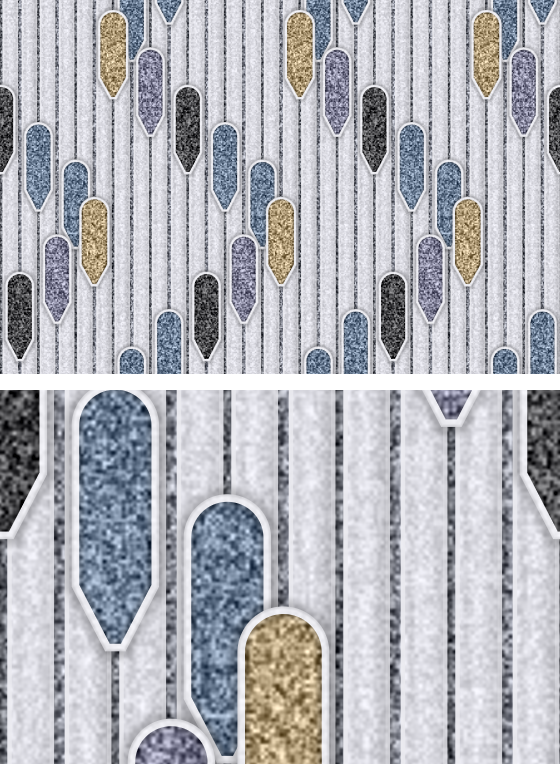
Top, the full canvas; bottom, a detail of the centre.
Give the GLSL for this pattern, as a Shadertoy shader.

```glsl
#define REPEATS vec2(3.0, 2.0)   // tile is 1 wide and 2 high
#define COLUMNS 10.0             // grooves per tile
#define SHIFT 0.006              // sideways offset of grooves and tiles
#define RADIUS 0.0645
#define LENGTH 0.453
#define TAPER 0.105
#define TIP 0.010
#define RIM 0.0135
#define START 0.066              // top of the first capsule
#define STEP 0.2                 // drop between capsules of one diagonal
#define GRAIN 0.85
#define PANEL vec3(0.885, 0.885, 0.915)

float hash(vec2 c) {
    vec3 h = fract(c.xyx * vec3(0.1031, 0.1030, 0.0973));
    h += dot(h, h.yzx + 33.33);
    return fract((h.x + h.y) * h.z);
}

// Value noise that wraps over one tile
float wrappedNoise(vec2 p, float cells) {
    vec2 period = vec2(cells, 2.0 * cells);
    vec2 c = floor(p * cells), f = fract(p * cells);
    f = f * f * (3.0 - 2.0 * f);
    vec2 lo = mod(c, period), hi = mod(c + 1.0, period);
    return mix(mix(hash(lo), hash(vec2(hi.x, lo.y)), f.x),
               mix(hash(vec2(lo.x, hi.y)), hash(hi), f.x), f.y);
}

// Round top, straight sides, pointed foot; q starts at the top centre, y down
float capsule(vec2 q, float r) {
    q.x = abs(q.x);
    float arc = length(vec2(q.x, min(q.y - r, 0.0))) - r;
    vec2 slope = normalize(vec2(TAPER, r - TIP));
    float foot = dot(q - vec2(TIP, LENGTH), slope);
    return max(max(arc, foot), q.y - LENGTH);
}

float cover(float d, float px) {
    return clamp(0.5 - d / px, 0.0, 1.0);
}

vec3 fillColour(int k) {
    if (k == 0) return vec3(0.69, 0.61, 0.47);
    if (k == 1) return vec3(0.51, 0.51, 0.60);
    if (k == 2) return vec3(0.29, 0.29, 0.30);
    return vec3(0.43, 0.50, 0.59);
}

// Upright panels parted by speckled grooves
vec3 panels(float x, float grain, float px) {
    float s = (x - SHIFT) * COLUMNS;
    float column = mod(floor(s + 0.5), COLUMNS);
    float panel = mod(floor(s), COLUMNS);
    float across = fract(s);
    float d = (fract(s + 0.5) - 0.5) / COLUMNS;
    float odd = mod(column, 2.0);

    // Soft fold of varying depth towards the right of each panel
    float depth = mix(0.08, 0.20, hash(vec2(panel, 7.0)));
    float fold = smoothstep(0.45, 0.95, across);
    float dip = exp(-pow((across - 0.28) / 0.09, 2.0));
    vec3 col = PANEL * (1.0 - depth * fold - 0.06 * dip) + 0.22 * grain;

    // Bright lips, then the groove
    float halfWidth = mix(0.0070, 0.0095, odd);
    float lip = cover(abs(d) - halfWidth - 0.008, px);
    col = mix(col, vec3(0.92, 0.92, 0.94), lip * (d > 0.0 ? 0.8 : 0.35));
    vec3 groove = mix(vec3(0.40, 0.41, 0.44), vec3(0.50, 0.51, 0.55), odd);
    groove *= 0.85 + 0.3 * smoothstep(-halfWidth, halfWidth, d);
    return mix(col, groove + GRAIN * grain, cover(abs(d) - halfWidth, px));
}

void mainImage(out vec4 fragColor, in vec2 fragCoord) {
    vec2 uv = fragCoord / iResolution.xy;
    vec2 p = vec2(uv.x, 1.0 - uv.y) * REPEATS;
    float px = REPEATS.y / iResolution.y;
    float grain = 0.5 * (wrappedNoise(p, 113.0) + wrappedNoise(p + 0.37, 149.0)) - 0.5;

    vec3 col = panels(p.x, grain, px);

    // Two mirrored diagonals of five, the last of each lying lowest
    for (int k = 4; k >= 0; k--) {
        for (int side = 0; side < 2; side++) {
            float n = float(k);
            float column = side == 0 ? 6.0 + 2.0 * n : 5.0 - 2.0 * n;
            vec2 top = vec2(column / COLUMNS + SHIFT, START + STEP * n + float(side));
            vec2 q = p - top;
            q.x -= floor(q.x + 0.5);
            q.y = mod(q.y + 0.5, 2.0) - 0.5;
            float d = capsule(q, k == 0 ? RADIUS + 0.004 : RADIUS);

            // Shadow around, pale rim, speckled centre
            float shade = 1.0 - smoothstep(RIM, RIM + 0.024, d);
            col *= 1.0 - 0.20 * shade;
            vec3 rim = vec3(0.93, 0.93, 0.95) - 0.10 * smoothstep(0.5, 1.0, d / RIM);
            col = mix(col, rim + 0.1 * grain, cover(d - RIM, px));
            float inner = 1.0 - smoothstep(-0.014, 0.0, d);
            vec3 fill = fillColour(k) * mix(0.78, 1.0, inner) + GRAIN * grain;
            col = mix(col, fill, cover(d, px));
        }
    }
    fragColor = vec4(clamp(col, 0.0, 1.0), 1.0);
}
```
